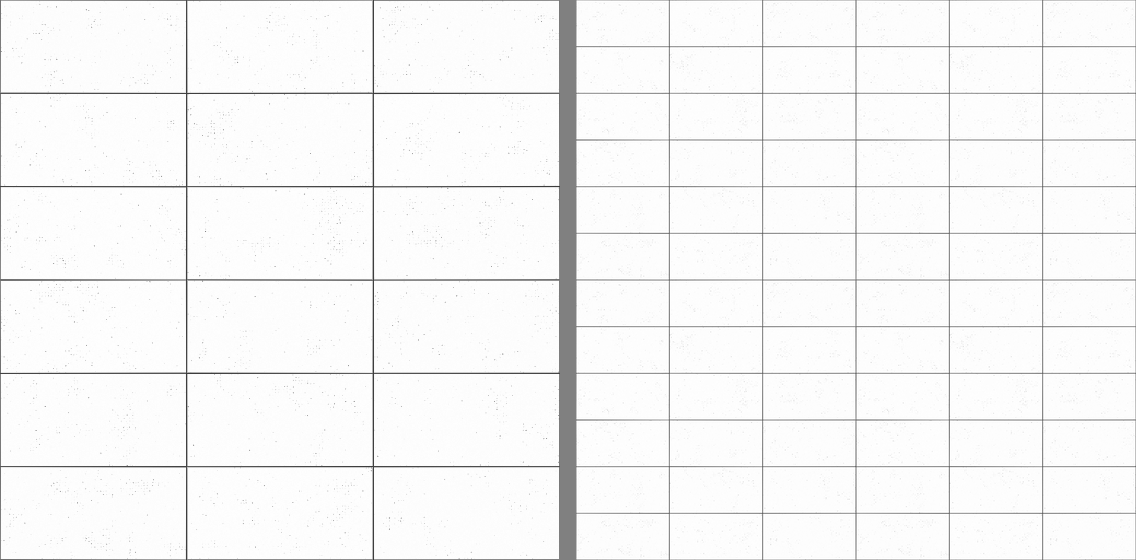
Left: one tile. Right: repeated 2 by 2.
A Shadertoy shader for this texture:

```glsl
#define TILES vec2(3.0, 6.0)           // tiles across and down
#define JOINT vec2(0.00120, 0.00105)  // half width of upright and level joints
#define TILT 0.0035                   // largest turn of a tile, in radians
#define TILE_COLOR vec3(0.992)
#define JOINT_COLOR vec3(0.24)
#define SPECK_COLOR vec3(0.42)
#define SPECK_CELLS 192.0             // multiple of both tile counts
#define SPECK_RADIUS 0.00085
#define CLUSTER_SCALE 30.0            // cluster cells per canvas width
#define GRAIN 0.008

// Integer hash: three random values in 0..1
vec3 hash3(vec2 cell, float seed) {
    uvec3 v = uvec3(ivec3(cell, seed));
    v = v * 1664525u + 1013904223u;
    v.x += v.y * v.z; v.y += v.z * v.x; v.z += v.x * v.y;
    v ^= v >> 16u;
    v.x += v.y * v.z; v.y += v.z * v.x; v.z += v.x * v.y;
    return vec3(v >> 8u) / 16777216.0;
}

float valueNoise(vec2 p, float seed) {
    vec2 i = floor(p), f = fract(p);
    f = f * f * (3.0 - 2.0 * f);
    float low = mix(hash3(i, seed).x, hash3(i + vec2(1, 0), seed).x, f.x);
    float high = mix(hash3(i + vec2(0, 1), seed).x, hash3(i + 1.0, seed).x, f.x);
    return mix(low, high, f.y);
}

// Coverage of sparse pits, gathered in clusters that differ from tile to tile
float specks(vec2 uv, vec2 tile, float pixel, float seed) {
    vec2 grid = uv * SPECK_CELLS;
    vec2 cell = floor(grid);
    vec3 place = hash3(cell, seed);
    vec3 look = hash3(cell, seed + 1.0);
    vec3 wear = hash3(tile, 7.0);

    vec2 spot = (cell + 0.5) / SPECK_CELLS * CLUSTER_SCALE + floor(wear.xy * 200.0);
    float cluster = 0.6 * valueNoise(spot, 11.0) + 0.4 * valueNoise(spot * 2.3, 12.0);
    float chance = mix(0.02, 0.42, smoothstep(0.55, 0.85, cluster)) * mix(0.7, 1.3, wear.z);

    float radius = SPECK_RADIUS * mix(0.5, 1.1, look.x);
    vec2 center = cell + mix(vec2(0.3), vec2(0.7), place.xy);
    float dist = length(grid - center) / SPECK_CELLS;
    float disc = clamp((radius - dist) / pixel + 0.5, 0.0, 1.0);
    disc *= min(1.0, 2.0 * radius / pixel);
    return step(place.z, chance) * disc * mix(0.15, 0.9, look.y * look.y);
}

void mainImage(out vec4 fragColor, in vec2 fragCoord) {
    vec2 uv = fract(fragCoord / iResolution.xy);
    float pixel = 1.0 / min(iResolution.x, iResolution.y);

    // Tile face with a trace of tone and grain
    vec2 tile = floor(uv * TILES);
    vec3 tileRandom = hash3(tile, 3.0);
    float grain = hash3(floor(uv * 512.0), 5.0).x - 0.5;
    vec3 color = TILE_COLOR + GRAIN * (grain + 0.3 * (tileRandom.y - 0.5));

    // Dark pits over a layer of fainter ones
    color = mix(color, SPECK_COLOR, specks(uv, tile, pixel, 20.0));
    color = mix(color, SPECK_COLOR, 0.35 * specks(uv, tile, pixel, 30.0));

    // Joints, made uneven by the slight turn of each tile
    vec2 local = uv - (tile + 0.5) / TILES;
    float turn = TILT * (tileRandom.x - 0.5);
    local += turn * vec2(-local.y, local.x);
    vec2 inset = 0.5 / TILES - abs(local) - JOINT;
    float face = clamp(min(inset.x, inset.y) / pixel + 0.5, 0.0, 1.0);
    color = mix(JOINT_COLOR, color, face);

    fragColor = vec4(color, 1.0);
}
```
